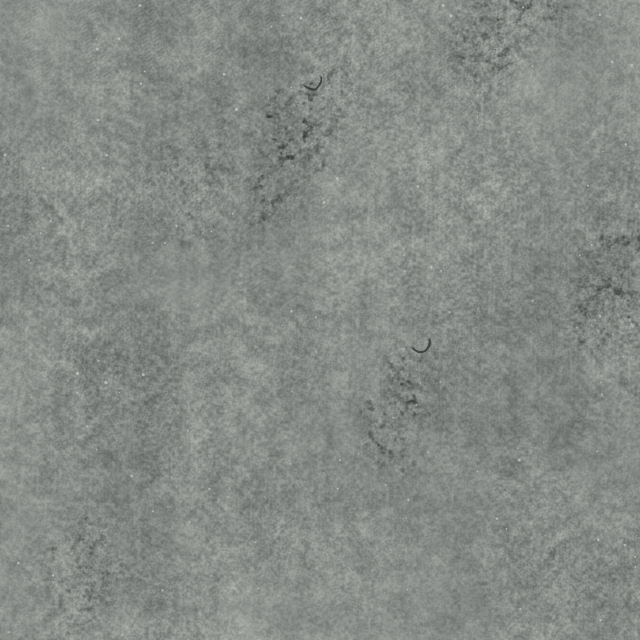
Write a WebGL 2 fragment shader that draws this texture.

```glsl
#version 300 es
precision highp float;
// Weathered grey concrete: fine grain, cloudy stains, pitted patches, drips and scuffs.

#define BASE_TONE 0.540
#define CLOUD_AMOUNT 0.13
#define STREAK_AMOUNT 0.10
#define MOTTLE_AMOUNT 0.12
#define GRAIN_AMOUNT 0.115
#define PIT_DEPTH 0.19
#define DRIP_DEPTH 0.055
#define SCUFF_AMOUNT 0.065
#define SPECK_GRID 56.0
#define SPECK_CHANCE 0.04
#define TINT vec3(0.992, 1.022, 0.992)

uniform vec2 u_resolution;
out vec4 fragColor;

float hash(vec2 p) {
  return fract(sin(dot(p, vec2(127.1, 311.7))) * 43758.5);
}

float noise(vec2 p) {
  vec2 cell = floor(p), f = fract(p);
  f = f * f * (3.0 - 2.0 * f);
  float low = mix(hash(cell), hash(cell + vec2(1, 0)), f.x);
  float high = mix(hash(cell + vec2(0, 1)), hash(cell + vec2(1, 1)), f.x);
  return mix(low, high, f.y);
}

// Layered noise, centred on zero
float fbm(vec2 p) {
  float sum = 0.0, weight = 0.5;
  for (int i = 0; i < 5; i++) {
    sum += weight * (noise(p) - 0.5);
    p = mat2(1.6, 1.2, -1.2, 1.6) * p + 7.3;
    weight *= 0.55;
  }
  return sum;
}

vec2 rotate(vec2 p, float angle) {
  float c = cos(angle), s = sin(angle);
  return vec2(c * p.x + s * p.y, c * p.y - s * p.x);
}

float bell(float x) { return exp(-x * x); }

vec2 patchCentre(float i) {
  return fract(vec2(0.45, 0.77) + i * vec2(0.17, -0.41));
}

// Leaning, ragged areas where the surface is rough
float roughPatches(vec2 uv) {
  float mask = 0.0;
  for (float i = 0.0; i < 6.0; i++) {
    vec2 q = rotate(uv - patchCentre(i), -0.45) / vec2(0.065, 0.13);
    float edge = length(q) + 1.6 * fbm(uv * 16.0 + i);
    mask = max(mask, (1.0 - smoothstep(0.3, 1.3, edge)) * mix(1.0, 0.45, i / 5.0));
  }
  return mask;
}

// Short curved cracks above the two strongest patches
float cracks(vec2 uv, float pixel) {
  float mask = 0.0;
  for (float i = 0.0; i < 2.0; i++) {
    vec2 q = uv - patchCentre(i) - vec2(0.037, 0.105);
    float d = abs(length(q) - 0.013 - 0.003 * noise(uv * 130.0));
    float lower = smoothstep(0.003, -0.005, q.y - 0.5 * q.x);
    mask = max(mask, (1.0 - smoothstep(0.0007, 0.0012 + pixel, d)) * lower);
  }
  return mask;
}

// Narrow vertical dark runs
float drips(vec2 uv) {
  float sum = 0.0;
  for (float i = 0.0; i < 7.0; i++) {
    vec2 centre = vec2(fract(0.095 + i * 0.2367), mix(0.2, 0.68, hash(vec2(i, 4.0))));
    vec2 q = uv - centre;
    q.x += 0.02 * fbm(vec2(i * 9.0, uv.y * 14.0));
    float size = mix(0.05, 0.11, hash(vec2(i, 8.0)));
    sum += bell(q.x / 0.008) * bell(q.y / size) * (0.7 + 1.6 * fbm(uv * 45.0));
  }
  return sum;
}

// Bent light ridges with a shadow on their lower side
float scuffs(vec2 uv) {
  float sum = 0.0;
  for (float i = 0.0; i < 6.0; i++) {
    vec2 centre = fract(vec2(0.09, 0.68) + i * vec2(0.382, 0.236));
    vec2 q = rotate(uv - centre, 1.6 * (hash(vec2(i, 2.0)) - 0.5));
    float d = q.y + 5.0 * q.x * q.x + 0.025 * fbm(uv * 18.0 + i);
    float ridge = bell(d / 0.005) - 0.8 * bell((d + 0.010) / 0.006);
    sum += ridge * bell(q.x / 0.038) * mix(1.0, 0.4, i / 5.0);
  }
  return sum;
}

// Tiny pale stones, at most one in each grid cell
float specks(vec2 uv, float pixel) {
  vec2 p = uv * SPECK_GRID, cell = floor(p);
  vec2 centre = 0.2 + 0.6 * vec2(hash(cell + 3.1), hash(cell + 9.7));
  float radius = mix(0.04, 0.12, pow(hash(cell + 5.3), 3.0));
  float d = length(fract(p) - centre);
  float soft = pixel * SPECK_GRID;
  return step(hash(cell), SPECK_CHANCE) * (1.0 - smoothstep(radius - 0.5 * soft, radius + soft, d));
}

void main() {
  vec2 uv = gl_FragCoord.xy / u_resolution.y;
  float pixel = 1.0 / u_resolution.y;
  float rough = roughPatches(uv);

  // Broad staining
  float tone = BASE_TONE + CLOUD_AMOUNT * fbm(uv * 5.0 + 2.0);
  tone += STREAK_AMOUNT * fbm(uv * vec2(17.0, 3.0) + 31.0);
  tone += MOTTLE_AMOUNT * fbm(uv * 42.0 + 11.0);

  // Fine grain, uneven in strength
  float grain = 0.9 * (noise(uv * 170.0) - 0.5) + (noise(rotate(uv, 0.6) * 370.0) - 0.5);
  tone += GRAIN_AMOUNT * grain * (0.85 + 0.9 * fbm(uv * 7.0 + 50.0) + 0.45 * rough);

  // Pits, dense in the patches and sparse elsewhere
  float pit = smoothstep(0.55, 0.85, 0.65 * noise(uv * 105.0 + 5.0) + 0.35 * noise(uv * 230.0));
  float sparse = 0.2 * smoothstep(0.0, 0.25, fbm(uv * 8.0 + 70.0));
  tone -= PIT_DEPTH * pit * (rough + sparse) + 0.022 * rough;

  // Marks
  tone -= DRIP_DEPTH * drips(uv);
  tone += SCUFF_AMOUNT * scuffs(uv);
  tone = mix(tone, 0.2, 0.8 * cracks(uv, pixel));
  tone = mix(tone, 0.78, 0.75 * specks(uv, pixel));

  fragColor = vec4(clamp(tone * TINT, 0.0, 1.0), 1.0);
}
```
